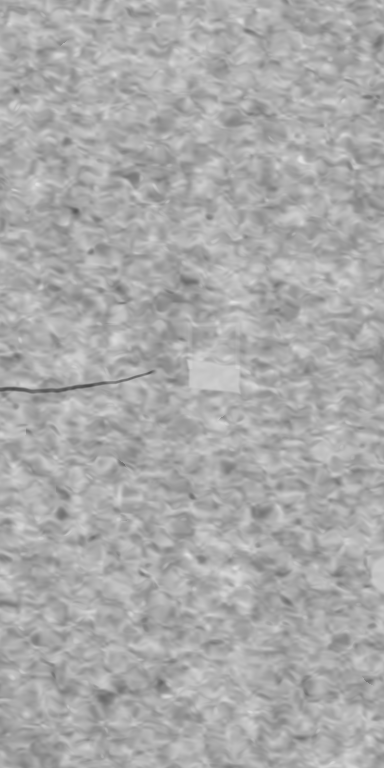
A WebGL 2 fragment shader for this texture:

```glsl
#version 300 es
precision highp float;
// Weathered grey concrete: layered, slightly flattened value noise forms the grain,
// scattered soft blobs form dark pits and pale flecks, and distance functions
// add a tapering crack and two smooth pale patches.

uniform vec2 u_resolution;
out vec4 fragColor;

float hash(vec2 cell) {
    vec3 q = fract(cell.xyx * vec3(0.1031, 0.1030, 0.0973));
    q += dot(q, q.yzx + 33.33);
    return fract((q.x + q.y) * q.z);
}

// Value noise centred on zero, from -0.5 to 0.5
float noise(vec2 p) {
    vec2 cell = floor(p), f = fract(p);
    f = f * f * (3.0 - 2.0 * f);
    float low = mix(hash(cell), hash(cell + vec2(1, 0)), f.x);
    float high = mix(hash(cell + vec2(0, 1)), hash(cell + vec2(1, 1)), f.x);
    return mix(low, high, f.y) - 0.5;
}

mat2 rotation(float angle) {
    float c = cos(angle), s = sin(angle);
    return mat2(c, s, -s, c);
}

// Soft elliptical spots, one candidate per cell, kept with the given chance
float spots(vec2 p, float chance, float radius, float seed) {
    vec2 home = floor(p);
    float cover = 0.0;
    for (int y = -1; y <= 1; y++) {
        for (int x = -1; x <= 1; x++) {
            vec2 cell = home + vec2(x, y);
            vec2 key = cell + seed;
            vec2 centre = cell + vec2(hash(key + 17.0), hash(key + 41.0));
            vec2 d = rotation(0.9 * hash(key + 73.0) - 0.2) * (p - centre);
            float size = radius * mix(0.6, 1.3, hash(key + 97.0));
            float blob = 1.0 - smoothstep(0.2, 1.0, length(d * vec2(0.8, 1.3)) / size);
            cover = max(cover, blob * step(hash(key), chance));
        }
    }
    return cover;
}

float boxDistance(vec2 p, vec2 halfSize) {
    vec2 d = abs(p) - halfSize;
    return length(max(d, 0.0)) + min(max(d.x, d.y), 0.0);
}

void main() {
    vec2 p = gl_FragCoord.xy / u_resolution.x;
    vec2 warp = vec2(noise(p * 31.0 + 5.0), noise(p * 31.0 + 60.0));
    vec2 q = rotation(0.12) * p + 0.016 * warp;

    // Broad mottling and faint vertical bands
    float tone = 0.668;
    tone += 0.05 * noise(p * vec2(5.0, 3.0) + 11.0);
    tone += 0.035 * noise(vec2(p.x * 13.0, p.y * 0.8) + 29.0);
    tone -= 0.02 * exp(-pow((p.x - 0.69) / 0.03, 2.0));

    // Grain, wider than tall
    tone += 0.09 * noise(q * vec2(17.0, 23.0) + 40.0);
    tone += 0.17 * noise(q * vec2(36.0, 58.0) + 80.0);
    tone += 0.12 * noise(q * vec2(66.0, 104.0) + 130.0);

    // Dark pits gathered in clusters, and small pale flecks
    vec2 ragged = p + 0.022 * warp;
    float cluster = 0.35 + 0.5 * noise(p * 4.0 + 90.0);
    tone -= 0.13 * spots(ragged * 10.0, cluster, 0.25, 200.0);
    tone -= 0.08 * spots(ragged * 19.0, 0.25, 0.32, 300.0);
    tone += 0.07 * spots(ragged * 24.0, 0.28, 0.34, 400.0);

    // Smooth pale patches with slightly uneven edges
    vec2 edge = p + 0.008 * warp;
    vec2 m = edge - vec2(0.557, 1.018);
    m.y += 0.12 * m.x;
    float patchCover = 1.0 - smoothstep(-0.004, 0.005, boxDistance(m, vec2(0.066, 0.034)));
    float rim = length((edge - vec2(1.005, 0.503)) * vec2(1.0, 0.8));
    patchCover = max(patchCover, 1.0 - smoothstep(0.03, 0.042, rim));
    tone = mix(tone, 0.795 + 0.15 * (tone - 0.668), 0.9 * patchCover);

    // Faint pale outline rising above the patch
    float frame = abs(boxDistance(p - vec2(0.557, 1.07), vec2(0.062, 0.085)));
    tone += 0.035 * (1.0 - smoothstep(0.002, 0.009, frame)) * step(1.04, p.y);

    // Crack, curving up to the right and thinning to its tip
    float path = 0.988 - 0.1 * p.x + 0.53 * p.x * p.x;
    path += 0.008 * noise(vec2(p.x * 22.0, 7.0)) + 0.003 * noise(vec2(p.x * 60.0, 3.0));
    float width = mix(0.0055, 0.0025, smoothstep(0.12, 0.38, p.x));
    float crack = 1.0 - smoothstep(width * 0.3, width + 0.003, abs(p.y - path));
    crack *= 1.0 - smoothstep(0.385, 0.41, p.x);
    tone -= (0.28 + 0.12 * noise(vec2(p.x * 18.0, 50.0))) * crack;
    float tip = length((edge - vec2(0.395, 1.031)) * vec2(0.7, 1.2));
    tone -= 0.12 * (1.0 - smoothstep(0.002, 0.012, tip));

    fragColor = vec4(vec3(clamp(tone, 0.0, 1.0)), 1.0);
}
```
